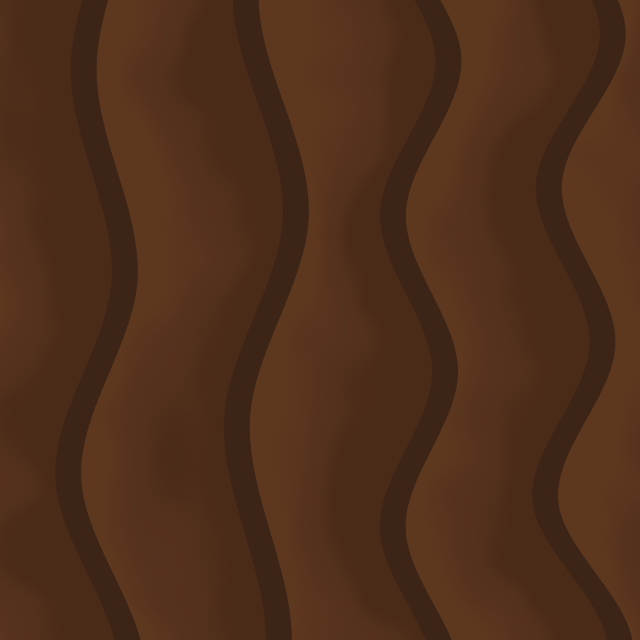
A WebGL 1 fragment shader for this texture:

```glsl
precision highp float;
// Brown bark: rounded vertical ridges parted by wavy dark grooves.
uniform vec2 u_resolution;

float hash(vec2 p) {
  vec3 q = fract(vec3(p.xyx) * 0.1031);
  q += dot(q, q.yzx + 33.33);
  return fract((q.x + q.y) * q.z);
}

float valueNoise(vec2 p) {
  vec2 cell = floor(p);
  vec2 f = fract(p);
  f = f * f * (3.0 - 2.0 * f);
  float low = mix(hash(cell), hash(cell + vec2(1.0, 0.0)), f.x);
  float high = mix(hash(cell + vec2(0.0, 1.0)), hash(cell + 1.0), f.x);
  return mix(low, high, f.y);
}

// Sideways swing of a groove at a bend; bends alternate left and right.
float bend(float column, float k) {
  float side = mod(k, 2.0) * 2.0 - 1.0;
  return side * mix(0.025, 0.062, hash(vec2(column + 17.0, k + 41.0)));
}

// Horizontal position of a groove's centre at height y.
float grooveX(float column, float y) {
  float bends = mix(2.3, 4.4, hash(vec2(column + 5.0, 71.0)));
  float t = y * bends + 4.0 * hash(vec2(column + 9.0, 23.0));
  float k = floor(t);
  float swing = mix(bend(column, k), bend(column, k + 1.0), smoothstep(0.0, 1.0, t - k));
  return (column + 0.64) * 0.25 + swing;
}

void main() {
  vec2 uv = gl_FragCoord.xy / u_resolution;

  // Nearest groove on each side
  float left = -2.0;
  float right = 3.0;
  for (int i = -2; i <= 5; i++) {
    float x = grooveX(float(i), uv.y);
    if (x <= uv.x) left = max(left, x);
    else right = min(right, x);
  }

  // Ridge shading: lit beside the left groove, shaded toward the right one
  float across = (uv.x - left) / (right - left);
  float mottle = 0.7 * valueNoise(uv * vec2(9.0, 8.0) + 3.0)
               + 0.3 * valueNoise(uv * vec2(19.0, 17.0) + 40.0);
  float shade = across + 0.45 * (mottle - 0.5);
  vec3 lit = vec3(0.365, 0.216, 0.119);
  vec3 wood = vec3(0.332, 0.194, 0.114);
  vec3 shadow = vec3(0.287, 0.167, 0.09);
  vec3 color = mix(lit, wood, smoothstep(0.18, 0.48, shade));
  color = mix(color, shadow, smoothstep(0.48, 0.76, shade));

  // Flat grooves with crisp edges
  float grooveDistance = min(uv.x - left, right - uv.x);
  float soft = 0.6 / u_resolution.x;
  float groove = 1.0 - smoothstep(0.0202 - soft, 0.0202 + soft, grooveDistance);
  color = mix(color, vec3(0.235, 0.143, 0.09), groove);

  gl_FragColor = vec4(color, 1.0);
}
```
